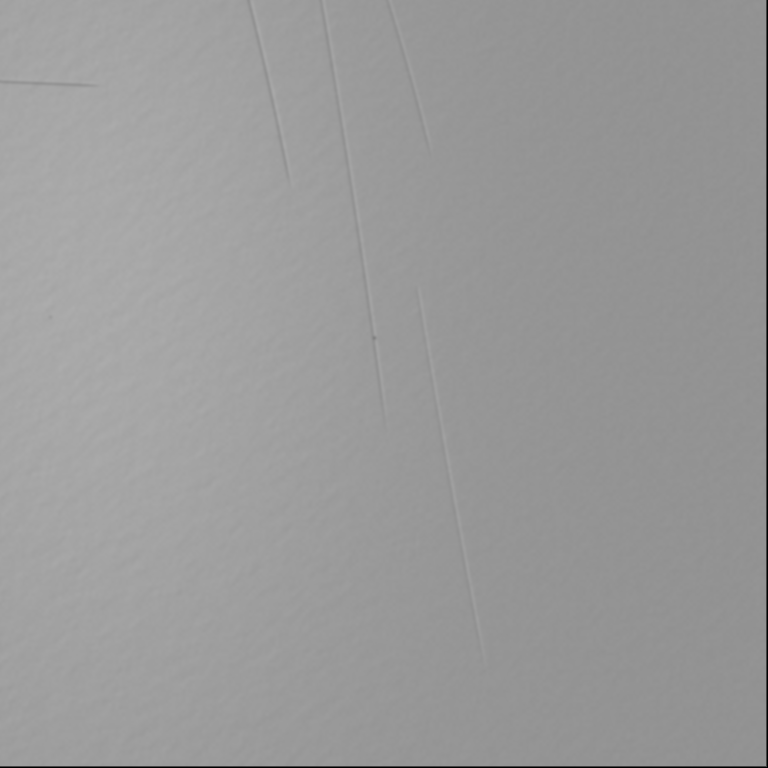
Write a Shadertoy shader that draws this texture.

```glsl
// Softly lit grey paper with fine grain, a few long shallow creases and a thin dark edge.

float hash(vec2 p) {
    return fract(sin(dot(p, vec2(127.1, 311.7))) * 43758.5453);
}

float valueNoise(vec2 p) {
    vec2 cell = floor(p);
    vec2 f = fract(p);
    f = f * f * (3.0 - 2.0 * f);
    float low = mix(hash(cell), hash(cell + vec2(1.0, 0.0)), f.x);
    float high = mix(hash(cell + vec2(0.0, 1.0)), hash(cell + vec2(1.0, 1.0)), f.x);
    return mix(low, high, f.y);
}

vec2 rotate(vec2 p, float angle) {
    float c = cos(angle);
    float s = sin(angle);
    return vec2(c * p.x + s * p.y, c * p.y - s * p.x);
}

// Slope of a noise height field, lit from the upper left
float relief(vec2 p, vec2 scale, float angle) {
    vec2 q = rotate(p, angle) * scale;
    vec2 toLight = rotate(vec2(-0.5, 0.5), angle);
    return valueNoise(q) - valueNoise(q + toLight);
}

float softSpot(vec2 p, vec2 center, float radius) {
    vec2 d = (p - center) / radius;
    return exp(-dot(d, d));
}

float ridge(float dist, float width) {
    return exp(-dist * dist / (width * width));
}

// Bowed fold from a to b: a shadow beside a highlight, fading towards b
float crease(vec2 p, vec2 a, vec2 b, float bow, float shadow, float shine) {
    const float width = 0.0026;
    float len = length(b - a);
    vec2 dir = (b - a) / len;
    vec2 q = p - a;
    float t = dot(q, dir) / len;
    float side = dir.x * q.y - dir.y * q.x - bow * 4.0 * t * (1.0 - t);
    float span = smoothstep(-0.015, 0.015, t) * (1.0 - smoothstep(0.85, 1.02, t));
    float profile = shine * ridge(side - width, width) - shadow * ridge(side + 0.4 * width, width);
    return profile * span;
}

// Broad glow at the left falling off to the right and bottom
float lighting(vec2 p) {
    vec2 d = p - vec2(0.10, 0.68);
    float glow = exp(-6.5 * d.x * d.x - 2.2 * d.y * d.y);
    return 0.573 + 0.084 * glow + 0.014 * (1.0 - p.x) * (1.0 - p.y);
}

float paperGrain(vec2 p) {
    float leftSide = 1.0 - smoothstep(0.15, 0.75, p.x);
    float wrinkles = relief(p, vec2(38.0, 85.0), 0.55);
    float fibres = relief(p + 3.7, vec2(95.0, 140.0), 0.8);
    float fine = valueNoise(p * 230.0) - 0.5;
    return wrinkles * mix(0.003, 0.011, leftSide)
         + fibres * mix(0.006, 0.012, leftSide)
         + fine * 0.010;
}

float creases(vec2 p) {
    float sum = crease(p, vec2(0.322, 1.01), vec2(0.380, 0.750), 0.002, 0.052, 0.030);
    sum += crease(p, vec2(0.417, 1.01), vec2(0.505, 0.425), 0.003, 0.040, 0.030);
    sum += crease(p, vec2(0.502, 1.01), vec2(0.563, 0.790), 0.002, 0.030, 0.026);
    sum += crease(p, vec2(0.543, 0.625), vec2(0.633, 0.120), -0.002, 0.020, 0.030);
    sum += crease(p, vec2(-0.01, 0.895), vec2(0.135, 0.889), 0.0, 0.068, 0.012);
    return sum;
}

void mainImage(out vec4 fragColor, in vec2 fragCoord) {
    vec2 uv = fragCoord / iResolution.xy;
    float pixel = 1.0 / iResolution.y;

    float grey = lighting(uv) + paperGrain(uv) + creases(uv);

    // Small specks
    grey -= 0.10 * softSpot(uv, vec2(0.488, 0.560), 0.0028);
    grey -= 0.04 * softSpot(uv, vec2(0.066, 0.587), 0.0030);

    // Thin dark edge along the right and bottom
    float edgeDistance = min(1.0 - uv.x, uv.y);
    grey *= smoothstep(0.002 - 0.5 * pixel, 0.002 + 0.5 * pixel, edgeDistance);

    fragColor = vec4(vec3(grey), 1.0);
}
```
